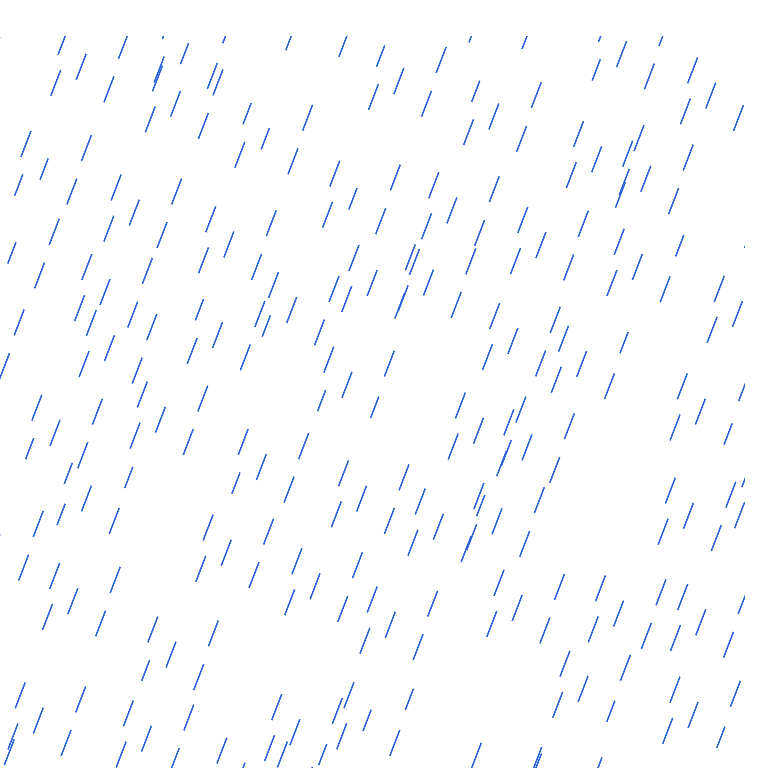
Reproduce this pattern procedurally as a WebGL 2 fragment shader.

```glsl
#version 300 es
precision highp float;
// Slanted blue rain: five-stroke clusters scattered on a tilted, jittered grid over white.

#define PAPER vec3(1.0)
#define INK vec3(0.17, 0.39, 0.84)
#define TILT 0.367            // lean of the strokes from vertical, radians
#define CELL 0.130            // grid spacing, in canvas heights
#define STROKE_LENGTH 0.0362
#define STROKE_WIDTH 0.0021
#define JITTER 1.1            // full range of cluster displacement, in cells
#define SHORT_SHARE 0.12      // share of strokes that are shortened
#define SHORT_SCALE 0.82
#define FIELD vec2(0.970, 0.953) // inked part of the canvas
#define EDGE_PIXELS 0.4

uniform vec2 u_resolution;
out vec4 fragColor;

// Stroke centres within a cluster, in cells
const vec2 MOTIF[5] = vec2[5](
    vec2(0.00, 0.00), vec2(0.08, -0.41), vec2(0.26, -0.17),
    vec2(0.60, -0.28), vec2(0.58, 0.18));

float hash(vec2 p) {
    return fract(sin(dot(p, vec2(127.1, 311.7))) * 43758.5453);
}

// Cubed noise keeps most clusters near the grid and throws a few far off
vec2 clusterOffset(vec2 cell) {
    vec2 n = 2.0 * vec2(hash(cell), hash(cell + 37.3)) - 1.0;
    return 0.5 * JITTER * n * n * n;
}

// Signed distance to an upright, square-ended stroke
float strokeDistance(vec2 p, float len) {
    vec2 q = abs(p) - 0.5 * vec2(STROKE_WIDTH, len);
    return max(q.x, q.y);
}

// Distance to the nearest stroke of the surrounding clusters
float rainDistance(vec2 p) {
    vec2 home = floor(p / CELL);
    float nearest = 1.0;
    for (int y = -2; y <= 2; y++) {
        for (int x = -2; x <= 2; x++) {
            vec2 cell = home + vec2(x, y);
            vec2 origin = cell + clusterOffset(cell);
            for (int i = 0; i < 5; i++) {
                float pick = hash(cell + 5.7 * float(i + 1));
                float len = STROKE_LENGTH * mix(SHORT_SCALE, 1.0, step(SHORT_SHARE, pick));
                nearest = min(nearest, strokeDistance(p - CELL * (origin + MOTIF[i]), len));
            }
        }
    }
    return nearest;
}

void main() {
    float pixel = 1.0 / u_resolution.y;
    vec2 uv = gl_FragCoord.xy * pixel;

    // Rotate so that the strokes stand upright
    float c = cos(TILT), s = sin(TILT);
    vec2 p = vec2(c * uv.x - s * uv.y, s * uv.x + c * uv.y);

    // Clip to the inked field, then soften the edge
    vec2 beyond = uv - FIELD * u_resolution * pixel;
    float d = max(rainDistance(p), max(beyond.x, beyond.y));
    float edge = EDGE_PIXELS * pixel;
    float ink = 1.0 - smoothstep(-edge, edge, d);

    fragColor = vec4(mix(PAPER, INK, ink), 1.0);
}
```
